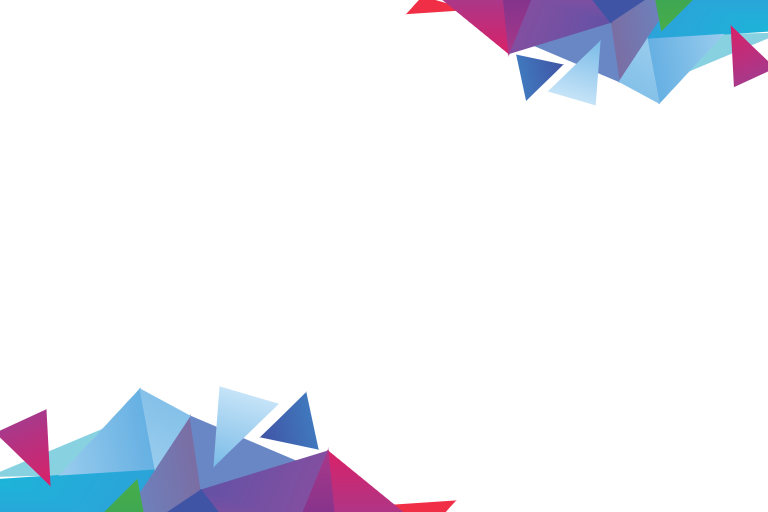
A Shadertoy shader for this background:

```glsl
// Two clusters of colourful triangular facets in opposite corners of a white page.
#define PAGE_WIDTH 768.0            // layout units across the canvas
#define FAR_SCALE 1.25              // shrink factor of the upper right cluster
#define FAR_SHIFT vec2(4.0, -6.0)   // offset of the upper right cluster

const vec3 WHITE    = vec3(1.0);
const vec3 RED      = vec3(0.94, 0.18, 0.27);
const vec3 PINK     = vec3(0.85, 0.13, 0.41);
const vec3 MAGENTA  = vec3(0.66, 0.22, 0.54);
const vec3 PLUM     = vec3(0.51, 0.20, 0.55);
const vec3 PURPLE   = vec3(0.51, 0.31, 0.63);
const vec3 VIOLET   = vec3(0.39, 0.32, 0.65);
const vec3 INDIGO   = vec3(0.25, 0.33, 0.65);
const vec3 COBALT   = vec3(0.25, 0.47, 0.74);
const vec3 PERI     = vec3(0.41, 0.53, 0.77);
const vec3 MAUVE    = vec3(0.48, 0.43, 0.64);
const vec3 SKY      = vec3(0.40, 0.69, 0.89);
const vec3 PALE_SKY = vec3(0.60, 0.80, 0.93);
const vec3 ICE      = vec3(0.77, 0.89, 0.97);
const vec3 AQUA     = vec3(0.53, 0.82, 0.88);
const vec3 CYAN     = vec3(0.11, 0.71, 0.85);
const vec3 AZURE    = vec3(0.17, 0.64, 0.85);
const vec3 GREEN    = vec3(0.28, 0.68, 0.29);
const vec3 FERN     = vec3(0.20, 0.62, 0.36);

vec3 ink;      // colour gathered so far
vec2 pos;      // position inside the cluster
float pixel;   // size of one pixel in cluster units

float cross2(vec2 a, vec2 b) { return a.x * b.y - a.y * b.x; }

// Distance to the line from a to b, positive on its right
float edge(vec2 a, vec2 b) { return cross2(pos - a, normalize(b - a)); }

// Triangle shaded from its apex to the opposite side
void facet(vec2 apex, vec2 b, vec2 c, vec3 apexColor, vec3 baseColor) {
    float area = cross2(b - apex, c - apex);
    float d = max(edge(apex, b) * sign(area), edge(b, c) * sign(area));
    d = max(d, edge(c, apex) * sign(area));
    float t = clamp(cross2(b - pos, c - pos) / area, 0.0, 1.0);
    // Half a pixel of overlap closes the seams between neighbours
    float cover = clamp(1.0 - d / pixel, 0.0, 1.0);
    ink = mix(ink, mix(baseColor, apexColor, t), cover);
}

void drawCluster() {
    // Shared corners
    vec2 peak = vec2(140, 123), ridge = vec2(190, 96), notch = vec2(155, 43);
    vec2 hub = vec2(201, 22), tip = vec2(328, 61), slope = vec2(60, 37);
    vec2 plumFoot = vec2(299, -10), pinkFoot = vec2(335, -10), cyanFoot = vec2(120, -10);

    // Red and pink end
    facet(vec2(455, 11), vec2(380, 6), vec2(436, -10), RED, RED);
    facet(tip, pinkFoot, vec2(415, -10), PINK, MAGENTA);

    // Blue and purple body
    facet(cyanFoot, ridge, vec2(206, -10), PERI, MAUVE);
    facet(ridge, hub, vec2(296, 51), PERI, PERI);
    facet(hub, tip, plumFoot, VIOLET, PURPLE);
    facet(hub, plumFoot, vec2(226, -10), VIOLET, PURPLE);
    facet(tip, plumFoot, pinkFoot, MAGENTA, PLUM);
    facet(hub, vec2(153, -10), vec2(226, -10), INDIGO, INDIGO);

    // Sky and cyan end
    facet(vec2(101, 82), vec2(-10, 35.5), slope, AQUA, AQUA);
    facet(vec2(-10, 32), notch, cyanFoot, CYAN, AZURE);
    facet(vec2(-10, 32), cyanFoot, vec2(-10), CYAN, AZURE);
    facet(slope, peak, notch, PALE_SKY, SKY);
    facet(notch, peak, ridge, PALE_SKY, mix(PALE_SKY, SKY, 0.4));
    facet(vec2(137, 32), vec2(95, -10), vec2(145, -10), GREEN, mix(GREEN, FERN, 0.5));

    // Loose shards
    facet(vec2(50, 27), vec2(46, 102), vec2(-4, 79), PINK, MAGENTA);
    facet(vec2(214, 46), vec2(220, 125), vec2(278, 108), mix(PALE_SKY, SKY, 0.6), ICE);
    facet(vec2(261, 75), vec2(306, 119), vec2(318, 63), INDIGO, COBALT);
}

void mainImage(out vec4 fragColor, in vec2 fragCoord) {
    float unit = PAGE_WIDTH / iResolution.x;
    ink = WHITE;

    // Lower left cluster
    pos = fragCoord * unit;
    pixel = unit;
    drawCluster();

    // Upper right cluster, turned half way round
    pos = (iResolution.xy - fragCoord) * unit * FAR_SCALE + FAR_SHIFT;
    pixel = unit * FAR_SCALE;
    drawCluster();

    fragColor = vec4(ink, 1.0);
}
```
